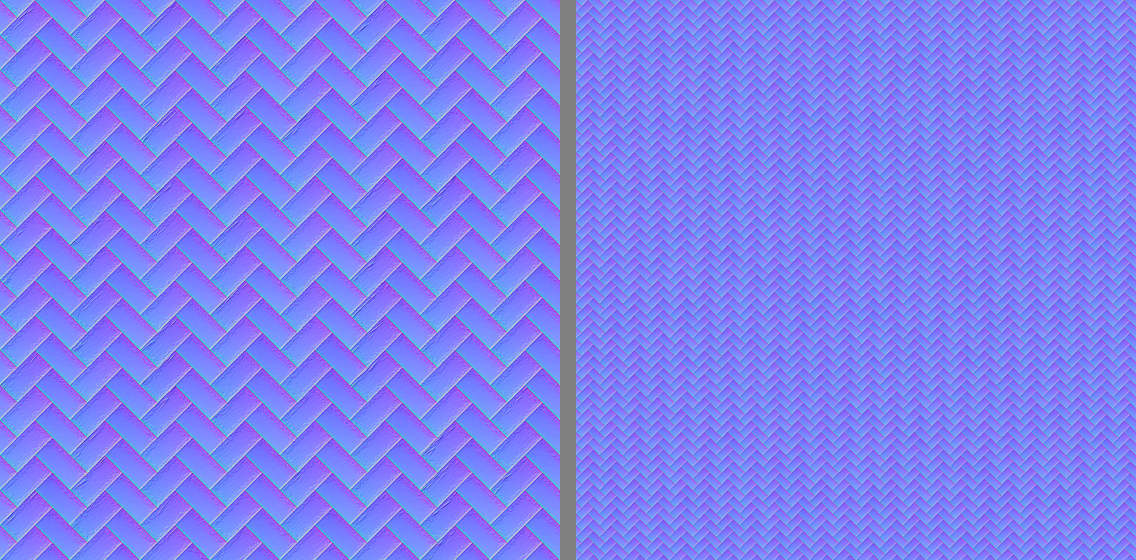
Left: one tile. Right: repeated 3 by 3.
This texture map is drawn by a Shadertoy shader. Its source:

```glsl
const float ROWS = 16.0;        // bricks stacked per column; zigzags across = ROWS / 2
const float BEVEL_WIDTH = 0.075;
const float BEVEL_SLOPE = 1.0;
const int SAMPLES = 2;          // supersampling grid side

struct Brick {
    vec2 local;                 // offset from the centre, in brick widths
    vec2 halfSize;
    vec2 id;                    // wrapped centre, equal on opposite edges
    bool rising;
};

vec2 hash2(vec2 p) {
    vec3 q = fract(p.xyx * vec3(0.1031, 0.1030, 0.0973));
    q += dot(q, q.yzx + 33.33);
    return fract((q.xx + q.yz) * q.zy);
}

float gradientDot(vec2 corner, vec2 offset) {
    float angle = 6.2832 * hash2(corner).x;
    return dot(vec2(cos(angle), sin(angle)), offset);
}

float gradientNoise(vec2 p) {
    vec2 i = floor(p), f = p - i;
    vec2 u = f * f * f * (f * (f * 6.0 - 15.0) + 10.0);
    vec2 e = vec2(1.0, 0.0);
    float low = mix(gradientDot(i, f), gradientDot(i + e, f - e), u.x);
    float high = mix(gradientDot(i + e.yx, f - e.yx), gradientDot(i + 1.0, f - 1.0), u.x);
    return mix(low, high, u.y);
}

// Diagonal axes: x runs up-right, y runs up-left
vec2 toDiagonal(vec2 p) { return vec2(p.x + p.y, p.y - p.x); }
vec2 fromDiagonal(vec2 d) { return vec2(d.x - d.y, d.x + d.y); }

Brick herringbone(vec2 p, float period) {
    vec2 d = toDiagonal(p);
    vec2 cell = floor(d);
    float phase = mod(cell.x - cell.y, 4.0);
    bool rising = phase < 2.0;
    vec2 centre = cell + (rising ? vec2(1.0 - phase, 0.5) : vec2(0.5, phase - 2.0));
    vec2 halfSize = rising ? vec2(1.0, 0.5) : vec2(0.5, 1.0);
    return Brick(d - centre, halfSize, mod(0.5 * fromDiagonal(centre), period), rising);
}

// Chipped plateau, fine grain and scratches
float wearHeight(vec2 q, Brick brick, vec2 seed) {
    vec2 grainAxis = brick.rising ? q : q.yx;
    vec2 offset = seed * 64.0;
    vec2 edge = brick.halfSize - abs(q);
    float inset = min(edge.x, edge.y);
    float coarse = gradientNoise(q * 6.0 + offset);
    float fine = gradientNoise(q * 15.0 + offset.yx);
    float grain = gradientNoise(grainAxis * vec2(4.0, 13.0) + offset);

    float plateau = smoothstep(0.12, 0.18, inset + 0.13 * coarse + 0.07 * fine);
    float side = brick.rising ? 1.0 : smoothstep(-0.1, 0.25, q.x);
    float chips = smoothstep(0.12, 0.3, fine + 0.4 * coarse) * (1.0 - smoothstep(0.12, 0.32, inset));
    float height = side * (0.014 * plateau - 0.009 * chips) + 0.004 * grain;

    float streak = gradientNoise(grainAxis * vec2(1.6, 13.0) + offset.yx);
    float scratchZone = smoothstep(0.15, 0.35, grainAxis.y) * smoothstep(0.35, 0.75, seed.y);
    float scratchDepth = brick.rising ? 0.035 : 0.012;
    return height - scratchDepth * scratchZone * smoothstep(0.2, 0.4, streak);
}

vec2 wearSlope(Brick brick, vec2 seed, float stepSize) {
    vec2 e = vec2(stepSize, 0.0);
    float here = wearHeight(brick.local, brick, seed);
    float alongX = wearHeight(brick.local + e, brick, seed);
    float alongY = wearHeight(brick.local + e.yx, brick, seed);
    return (here - vec2(alongX, alongY)) / stepSize;
}

vec2 bevelSlope(vec2 q, vec2 halfSize, float width, float steepness) {
    vec2 rim = 1.0 - smoothstep(vec2(0.3 * width), vec2(width), halfSize - abs(q));
    vec2 slope = steepness * sign(q) * rim;
    slope.y *= slope.y > 0.0 ? 0.5 : 1.0;   // upper-left rims are softer
    return slope;
}

vec3 brickNormal(vec2 uv) {
    Brick brick = herringbone(uv * ROWS - 0.5, ROWS);
    vec2 seed = hash2(brick.id * 4.0 + 3.0);

    // Pillowed face with a slight random lean
    vec2 curvature = brick.rising ? vec2(0.28, 0.22) : vec2(0.50, 0.15);
    vec2 pillow = fromDiagonal(brick.local * curvature) * vec2(0.55, 0.82);
    vec2 lean = 0.07 * (seed - 0.5) + vec2(-0.01, 0.01);

    vec2 relief = bevelSlope(brick.local, brick.halfSize, BEVEL_WIDTH, BEVEL_SLOPE)
                + wearSlope(brick, seed, 0.02);
    return normalize(vec3(pillow + lean + 0.7071 * fromDiagonal(relief), 1.0));
}

void mainImage(out vec4 fragColor, in vec2 fragCoord) {
    vec3 normal = vec3(0.0);
    for (int j = 0; j < SAMPLES; j++)
        for (int i = 0; i < SAMPLES; i++) {
            vec2 jitter = (vec2(i, j) + 0.5) / float(SAMPLES) - 0.5;
            normal += brickNormal((fragCoord + jitter) / iResolution.xy);
        }
    normal /= float(SAMPLES * SAMPLES);

    // Green points down the canvas
    fragColor = vec4(0.5 + 0.5 * normal * vec3(1.0, -1.0, 1.0), 1.0);
}
```
